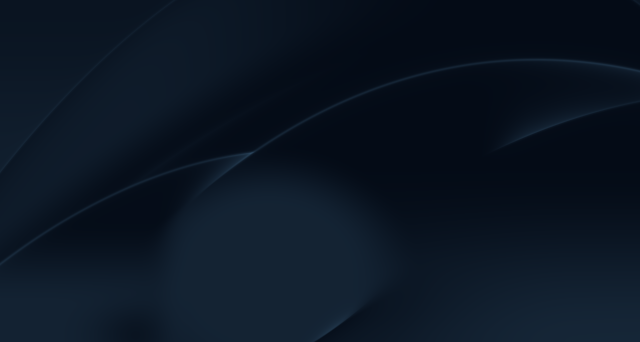
This background is drawn by a WebGL 1 fragment shader. Its source:

```glsl
precision highp float;
// Dark navy background of overlapping silky waves with thin lit rims and soft glows.
uniform vec2 u_resolution;

// Palette: light level 0 is DEEP, 1 is LIT
const vec3 DEEP = vec3(0.012, 0.038, 0.080);
const vec3 LIT = vec3(0.095, 0.165, 0.235);

// Wave edges: y = c.x + c.y * x + c.z * x * x, on a unit canvas
const vec3 CORNER_EDGE = vec3(0.495, 2.36, -1.87);
const vec3 FOLD_EDGE = vec3(0.144, 1.692, -0.82);
const vec3 LEFT_EDGE = vec3(0.228, 1.407, -1.47);
const vec3 STREAK_EDGE = vec3(-0.816, 2.667, -1.148);
const vec3 LOWER_EDGE = vec3(0.0236, -1.275, 2.5);

// Main arch: peak position, curvature and its growth away from the peak
const vec2 ARCH_PEAK = vec2(0.84, 0.826);
const float ARCH_BEND = 1.30;
const float ARCH_GROWTH = 0.40;

// Oval light inside the arch
const vec2 OVAL_CENTER = vec2(0.42, 0.20);
const vec2 OVAL_RADIUS = vec2(0.21, 0.33);

const float ASPECT = 1.87;
const float RIM_WIDTH = 0.004;

// Signed distance (positive above), from height difference and slope
float slopeDistance(float rise, float slope) {
  slope /= ASPECT;
  return rise / sqrt(1.0 + slope * slope);
}

float curveDistance(vec2 p, vec3 c) {
  float height = c.x + p.x * (c.y + p.x * c.z);
  return slopeDistance(p.y - height, c.y + 2.0 * c.z * p.x);
}

float archDistance(vec2 p) {
  float x = p.x - ARCH_PEAK.x;
  float height = ARCH_PEAK.y - x * x * (ARCH_BEND + ARCH_GROWTH * x * x);
  float slope = -2.0 * x * (ARCH_BEND + 2.0 * ARCH_GROWTH * x * x);
  return slopeDistance(p.y - height, slope);
}

// Falling ramp: 1 at or below a, 0 at or above b
float fall(float a, float b, float x) {
  return 1.0 - smoothstep(a, b, x);
}

// Coverage of the area below an edge
float below(float d, float softness) {
  float w = max(softness, 0.8 / u_resolution.y);
  return fall(-w, w, d);
}

// Glow fading upward from an edge
float glowAbove(float d, float reach) {
  return (1.0 - below(d, 0.002)) * exp(-max(d, 0.0) / reach);
}

// Shade fading downward from an edge
float glowBelow(float d, float reach) {
  return below(d, 0.002) * exp(min(d, 0.0) / reach);
}

// Thin bright line with a faint halo
float rim(float d) {
  float t = d / max(RIM_WIDTH, 0.8 / u_resolution.y);
  return exp(-t * t) + 0.25 * exp(-abs(d) / 0.014);
}

float spot(vec2 p, vec2 center, vec2 radius) {
  vec2 q = (p - center) / radius;
  return exp(-dot(q, q));
}

// Top left sheet, the sheet behind it and its faint fold
float backLight(vec2 p) {
  float corner = curveDistance(p, CORNER_EDGE);
  float fold = curveDistance(p, FOLD_EDGE);
  float sheet = 0.05 + 0.50 * smoothstep(0.0, 0.16, fold) * fall(0.18, 0.72, p.x);
  sheet *= 1.0 - 0.45 * glowBelow(corner, 0.04);
  float foldSpan = smoothstep(0.15, 0.25, p.x) * fall(0.25, 0.60, p.x);
  sheet += 0.22 * exp(-abs(fold) / 0.018) * foldSpan;
  float cornerSheet = mix(0.62, 0.32, smoothstep(0.5, 1.0, p.y));
  return mix(cornerSheet, sheet, below(corner, 0.002)) + 0.20 * rim(corner);
}

// Left wave, with a glow where it meets the arch
float leftLight(vec2 p, float arch) {
  float light = 0.08 + 0.68 * fall(0.10, 0.36, p.y);
  light -= 0.45 * spot(p, vec2(0.22, 0.02), vec2(0.07, 0.09));
  float span = smoothstep(0.24, 0.36, p.x);
  return light + 0.95 * span * exp(-max(arch, 0.0) / 0.032);
}

// Inside of the arch: lower light, oval, lower shadow and right streak
float archLight(vec2 p, float arch) {
  float rightward = smoothstep(0.5, 0.9, p.x);
  float light = 0.05 + 0.82 * fall(0.0, 0.52, p.y) * mix(0.6, 1.0, rightward);
  float oval = fall(0.6, 1.15, length((p - OVAL_CENTER) / OVAL_RADIUS));
  light = mix(light, 0.78, oval);

  float lower = curveDistance(p, LOWER_EDGE);
  float softness = mix(0.004, 0.05, smoothstep(0.04, 0.20, p.y));
  float shadow = below(lower, softness) * exp(min(lower, 0.0) / 0.10);
  light *= 1.0 - 0.80 * shadow * fall(0.05, 0.26, p.y);
  float glintX = (p.x - 0.52) / 0.035;
  light += 0.65 * glowAbove(lower, 0.012) * exp(-glintX * glintX);

  float streak = curveDistance(p, STREAK_EDGE);
  float span = smoothstep(0.75, 0.83, p.x);
  light += 0.72 * glowAbove(streak, 0.042) * span * (1.0 - 0.6 * smoothstep(0.85, 1.0, p.x));
  light += 0.28 * rim(streak) * span;
  return light + 0.50 * exp(min(arch, 0.0) / 0.03) * smoothstep(0.72, 0.97, p.x);
}

void main() {
  vec2 p = gl_FragCoord.xy / u_resolution;
  float arch = archDistance(p);
  float left = curveDistance(p, LEFT_EDGE);

  // Layers from back to front
  float light = mix(backLight(p), leftLight(p, arch), below(left, 0.002));
  light += 0.55 * rim(left);
  float archSoftness = mix(0.003, 0.06, fall(0.20, 0.46, p.y));
  float archCover = below(arch, archSoftness) * smoothstep(0.20, 0.30, p.x);
  light = mix(light, archLight(p, arch), archCover);
  light += 0.60 * rim(arch) * smoothstep(0.32, 0.42, p.x);

  gl_FragColor = vec4(mix(DEEP, LIT, max(light, 0.0)), 1.0);
}
```
